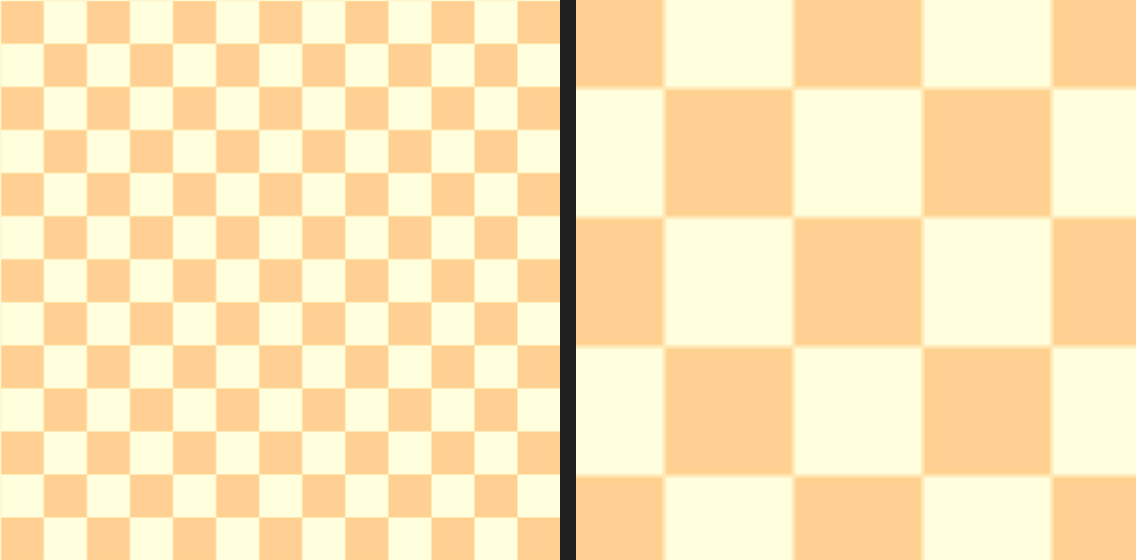
Left: the whole. Right: its middle third, enlarged.
Reproduce this pattern procedurally as a Shadertoy shader.

```glsl
// Soft-edged checkerboard of peach and cream squares, thirteen by thirteen
#define PITCH 0.07689                  // side of one square, in canvas units
#define MARGIN 0.0014                  // cream strip along the left and top
#define SOFTNESS 0.026                 // half width of an edge ramp, in squares
#define RIM 0.055                      // width of the richer peach rim, in squares
#define CREAM vec3(1.0, 1.0, 0.87)
#define PEACH vec3(1.0, 0.81, 0.58)
#define RIM_PEACH vec3(1.0, 0.82, 0.56)

// Distance to the nearest grid line on each axis, in squares
vec2 gridDistance(vec2 p) {
    return 0.5 - abs(fract(p) - 0.5);
}

// Square wave per axis, +1 on even cells and -1 on odd, with smoothed steps
vec2 softSquareWave(vec2 p, vec2 ramp) {
    vec2 parity = 1.0 - 2.0 * mod(floor(p), 2.0);
    return parity * smoothstep(vec2(0.0), ramp, gridDistance(p));
}

void mainImage(out vec4 fragColor, in vec2 fragCoord) {
    // Cell coordinates, counted from the top left
    vec2 uv = fragCoord / iResolution.xy;
    uv.y = 1.0 - uv.y;
    vec2 p = (uv - MARGIN) / PITCH;
    vec2 pixel = 1.0 / (iResolution.xy * PITCH);
    vec2 ramp = max(vec2(SOFTNESS), 0.75 * pixel);

    // Checks: the product of the two waves alternates along both axes
    vec2 wave = softSquareWave(p, ramp);
    float check = 0.5 + 0.5 * wave.x * wave.y;

    // Fade to cream outside the board
    vec2 inside = smoothstep(-ramp, ramp, p);
    check *= inside.x * inside.y;

    // Slightly richer tint just inside each peach square
    vec2 d = gridDistance(p);
    float rim = 1.0 - smoothstep(RIM - 0.015, RIM + 0.015, min(d.x, d.y));
    vec3 peach = mix(PEACH, RIM_PEACH, rim);

    fragColor = vec4(mix(CREAM, peach, check), 1.0);
}
```
